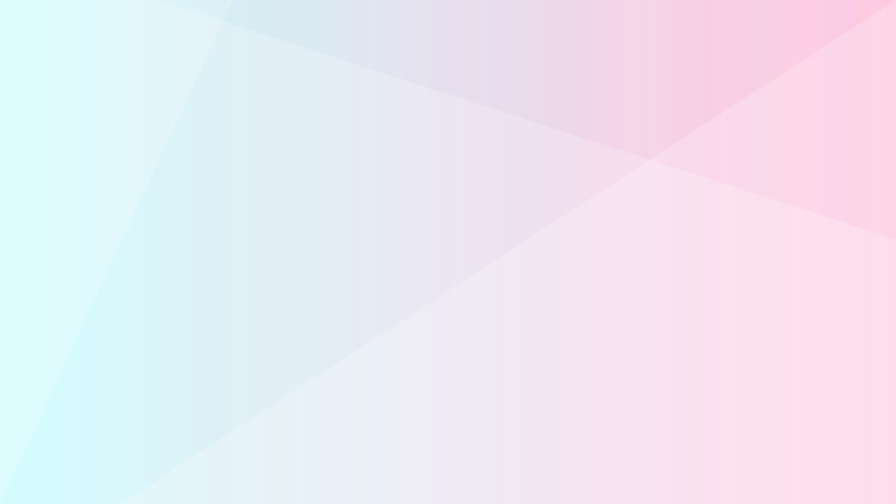
A WebGL 1 fragment shader for this background:

```glsl
precision highp float;
uniform vec2 u_resolution;

float hash(float n) {
  return fract(sin(n * 12.9898) * 43758.5453);
}

vec3 hash3(float n) {
  return vec3(hash(n), hash(n + 37.0), hash(n + 71.0));
}

// Upright columns of uneven width, each with a faint tint around zero
vec3 columnTint(float x, float count, float seed) {
  float warped = x * count + 0.35 * sin(x * count * 1.9 + seed);
  float cell = floor(warped) + seed;
  float blend = smoothstep(0.88, 1.0, fract(warped));
  return mix(hash3(cell), hash3(cell + 1.0), blend) - 0.5;
}

// Coverage of the half plane to the right of the line from a to b
float halfPlane(vec2 uv, vec2 a, vec2 b) {
  vec2 scale = vec2(u_resolution.x / u_resolution.y, 1.0);
  vec2 dir = normalize((b - a) * scale);
  float dist = dot((uv - a) * scale, vec2(dir.y, -dir.x));
  float pixel = 1.0 / u_resolution.y;
  return smoothstep(-pixel, pixel, dist);
}

// Cyan to lavender to pink, from left to right
vec3 pastelGradient(float x) {
  vec3 color = vec3(0.80, 0.98, 0.995);
  color = mix(color, vec3(0.845, 0.93, 0.96), smoothstep(0.04, 0.27, x));
  color = mix(color, vec3(0.90, 0.875, 0.935), clamp((x - 0.26) / 0.25, 0.0, 1.0));
  color = mix(color, vec3(0.96, 0.83, 0.91), clamp((x - 0.51) / 0.22, 0.0, 1.0));
  return mix(color, vec3(1.0, 0.79, 0.875), clamp((x - 0.73) / 0.27, 0.0, 1.0));
}

void main() {
  vec2 uv = gl_FragCoord.xy / u_resolution;
  vec3 color = pastelGradient(uv.x);

  // Faint streaks, fading out at the left edge
  vec3 streaks = 0.012 * columnTint(uv.x, 17.0, 3.0) + 0.008 * columnTint(uv.x, 41.0, 19.0);
  color += streaks * smoothstep(0.05, 0.12, uv.x);

  // Three translucent white planes that overlap
  float leftPlane = halfPlane(uv, vec2(0.26, 1.0), vec2(0.0, 0.0));
  float fallingPlane = halfPlane(uv, vec2(0.176, 1.0), vec2(1.0, 0.525));
  float risingPlane = halfPlane(uv, vec2(0.134, 0.0), vec2(1.0, 1.0));
  color = mix(color, vec3(1.0), 0.2 * leftPlane);
  color = mix(color, vec3(1.0), 0.2 * fallingPlane);
  color = mix(color, vec3(1.0), 0.2 * risingPlane);

  gl_FragColor = vec4(clamp(color, 0.0, 1.0), 1.0);
}
```
